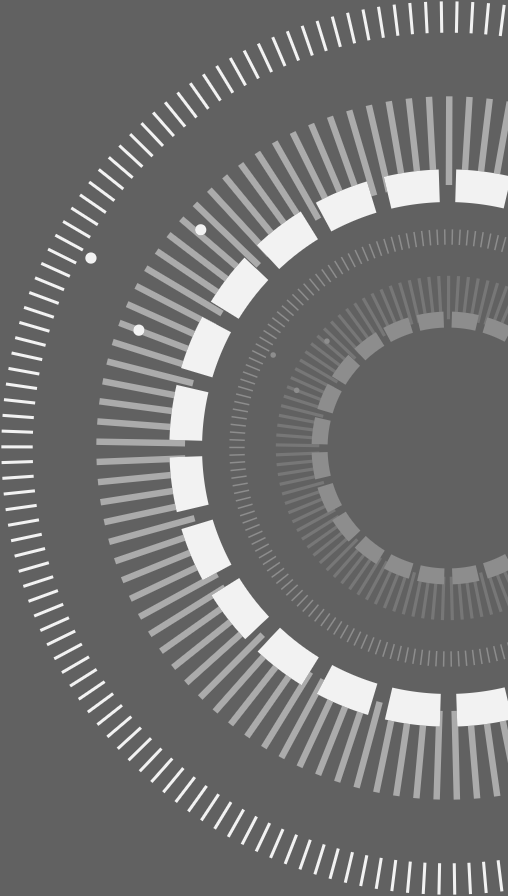
A Shadertoy shader for this background:

```glsl
// Concentric technical dials: white dashes, grey spokes and blocks, with a faint smaller copy inside.
#define BACKDROP vec3(0.38)
#define SPOKE_COLOR vec3(0.67)
#define BRIGHT vec3(0.95)
#define TICK_COUNT 178.0
#define SPOKE_COUNT 109.0
#define BLOCK_COUNT 24.0
#define INNER_SCALE 0.4896
#define INNER_OPACITY 0.3
#define DOT_RADIUS 0.0125

const float TAU = 6.2831853;

// Box-filtered coverage of the strip |x| < halfWidth
float band(float x, float halfWidth, float px) {
    return clamp((halfWidth - x) / px + 0.5, 0.0, 1.0)
         + clamp((halfWidth + x) / px + 0.5, 0.0, 1.0) - 1.0;
}

float span(float r, float inner, float outer, float px) {
    return band(r - 0.5 * (inner + outer), 0.5 * (outer - inner), px);
}

// Signed angle to the nearest of count spokes; phase is in radians
float nearestAngle(float angle, float count, float phase) {
    float turns = (angle - phase) * count / TAU;
    return (fract(turns + 0.5) - 0.5) * TAU / count;
}

// Ring of straight, parallel-sided radial bars
float barRing(vec2 polar, float count, float phase, vec2 radii, float halfWidth, float px) {
    float a = nearestAngle(polar.y, count, phase);
    return band(polar.x * sin(a), halfWidth, px)
         * span(polar.x * cos(a), radii.x, radii.y, px);
}

// Ring of curved blocks, with a gap on the axis
float blockRing(vec2 polar, float px) {
    float a = nearestAngle(polar.y, BLOCK_COUNT, 0.5 * TAU / BLOCK_COUNT - 0.002);
    return band(polar.x * a, polar.x * 0.0995, px)
         * span(polar.x, 0.549, 0.622, px);
}

float spot(vec2 p, vec2 center, float px) {
    return clamp((DOT_RADIUS - length(p - center)) / px + 0.5, 0.0, 1.0);
}

// Complete dial of unit radius laid over the given colour
vec3 dial(vec3 color, vec2 p, float px, float opacity) {
    // Angle runs clockwise from the left
    vec2 polar = vec2(length(p), atan(p.y, -p.x));
    float spokes = barRing(polar, SPOKE_COUNT, 0.0180, vec2(0.587, 0.785), 0.0072, px);
    float white = barRing(polar, TICK_COUNT, 0.0026, vec2(0.927, 0.997), 0.0034, px);
    white = max(white, blockRing(polar, px));

    // Marker dots
    white = max(white, spot(p, vec2(-0.797, 0.424), px));
    white = max(white, spot(p, vec2(-0.690, 0.263), px));
    white = max(white, spot(p, vec2(-0.552, 0.487), px));

    color = mix(color, SPOKE_COLOR, spokes * (1.0 - white) * opacity);
    return mix(color, BRIGHT, white * opacity);
}

void mainImage(out vec4 fragColor, in vec2 fragCoord) {
    // Unit is half the canvas height; the dial touches the left edge
    vec2 p = 2.0 * fragCoord / iResolution.y - 1.0;
    float px = 2.0 / iResolution.y;

    vec3 color = dial(BACKDROP, p, px, 1.0);
    color = dial(color, p / INNER_SCALE, px / INNER_SCALE, INNER_OPACITY);
    fragColor = vec4(color, 1.0);
}
```
